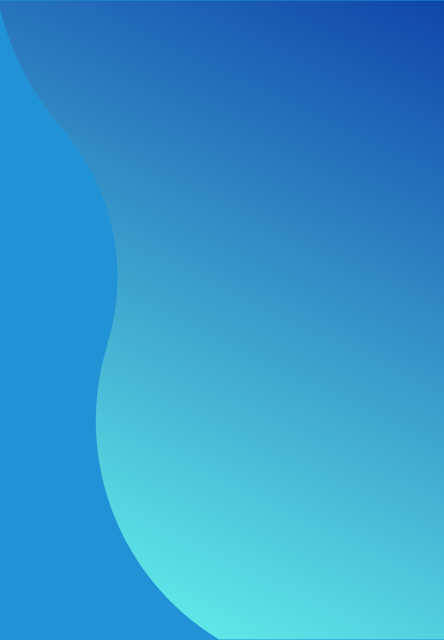
Write a Shadertoy shader that draws this background.

```glsl
// Flat blue margin with a wavy edge beside a diagonal navy-to-aqua gradient.

// Signed distance to a circle, negative inside
float circle(vec2 p, vec2 center, float radius) {
    return length(p - center) - radius;
}

// Wavy edge made of three tangent arcs, negative on the gradient side
float waveEdge(vec2 p) {
    if (p.y > 0.798) return circle(p, vec2(0.4388, 1.0944), 0.4518);
    if (p.y > 0.462) return -circle(p, vec2(-0.168, 0.5677), 0.3516);
    return circle(p, vec2(0.549, 0.3424), 0.3992);
}

void mainImage(out vec4 fragColor, in vec2 fragCoord) {
    // Canvas height is one unit
    vec2 p = fragCoord / iResolution.y;
    float pixel = 1.0 / iResolution.y;

    // Diagonal gradient from the upper right corner
    vec2 corner = vec2(0.695, 1.0);
    float t = clamp(dot(corner - p, vec2(0.43, 0.903)) / 1.052, 0.0, 1.0);
    vec3 navy = vec3(0.06, 0.272, 0.667);
    vec3 aqua = vec3(0.37, 0.907, 0.908);
    vec3 gradient = mix(navy, aqua, t);

    // Panel inside the wave, with a hairline gap at top and bottom
    float panel = max(waveEdge(p), abs(p.y - 0.5) - 0.4992);
    float coverage = smoothstep(0.75 * pixel, -0.75 * pixel, panel);

    vec3 marginBlue = vec3(0.135, 0.572, 0.838);
    fragColor = vec4(mix(marginBlue, gradient, coverage), 1.0);
}
```
